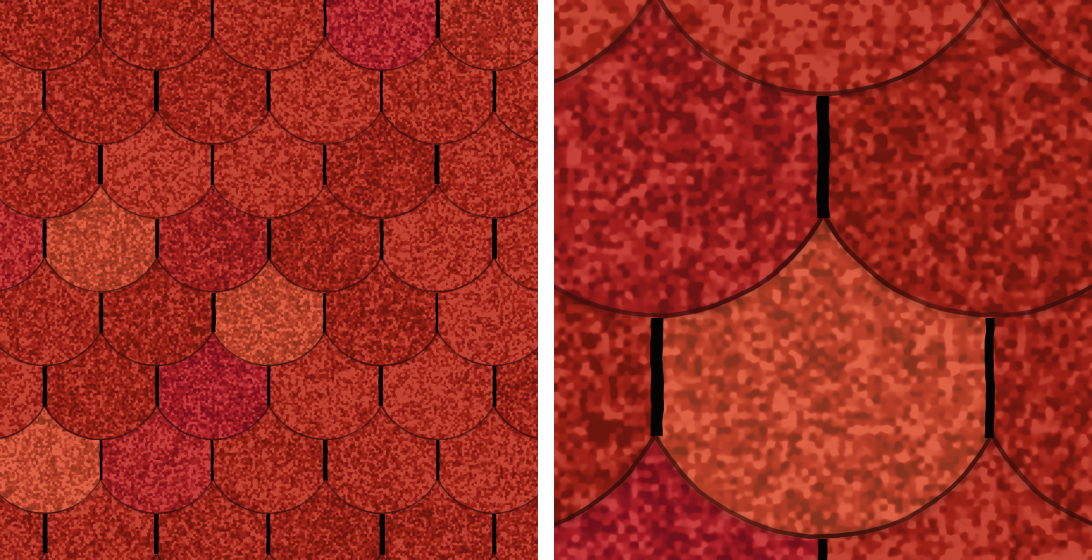
Left, the full canvas; right, a detail of the centre.
Write a Shadertoy shader that draws this pattern.

```glsl
const float PITCH = 0.2006;      // tab width
const float COURSE = 0.1319;     // height of one row
const float RADIUS = 0.1146;     // rounded lower edge of a tab
const vec2 ORIGIN = vec2(0.0794, -0.0052);

const vec3 DARK_GRIT = vec3(0.43, 0.085, 0.055);
const vec3 RED_GRIT = vec3(0.62, 0.125, 0.085);
const vec3 PALE_GRIT = vec3(0.77, 0.265, 0.205);
const vec3 SEAM = vec3(0.22, 0.05, 0.04);
const vec3 SLIT = vec3(0.025, 0.01, 0.01);

float hash(vec2 p) {
    vec3 q = fract(p.xyx * vec3(0.1031, 0.1030, 0.0973));
    q += dot(q, q.yzx + 33.33);
    return fract((q.x + q.y) * q.z);
}

// Cellular grit: each granule spreads its own random shade
float granules(vec2 p) {
    vec2 cell = floor(p);
    float sum = 0.0, total = 0.0;
    for (int j = -1; j <= 1; j++) {
        for (int i = -1; i <= 1; i++) {
            vec2 id = cell + vec2(i, j);
            vec2 seed = id + 0.2 + 0.6 * vec2(hash(id + 17.3), hash(id + 71.9));
            vec2 d = p - seed;
            float w = exp(-5.0 * dot(d, d));
            sum += w * hash(id);
            total += w;
        }
    }
    return sum / total;
}

// Broad weathering from layered sines, about -1 to 1
float weathering(vec2 p) {
    float sum = 0.0, gain = 0.5;
    for (int i = 0; i < 4; i++) {
        sum += gain * sin(p.x + 1.7 * sin(p.y + float(i)));
        p = mat2(0.8, 0.6, -0.6, 0.8) * p * 1.9;
        gain *= 0.55;
    }
    return sum;
}

// Per-tab variation: shade, orange fade, crimson cast
vec3 tabVariation(vec2 id) {
    float shade = 0.24 * (hash(id + 5.7) - 0.5);
    float orange = smoothstep(0.82, 1.0, hash(id + 41.3));
    float crimson = smoothstep(0.84, 1.0, hash(id + 93.1));
    return vec3(shade, orange, crimson);
}

vec3 gritColor(float level, vec3 variation) {
    level += variation.x;
    vec3 color = mix(DARK_GRIT, RED_GRIT, smoothstep(0.05, 0.46, level));
    color = mix(color, PALE_GRIT, smoothstep(0.42, 0.82, level));
    color += variation.y * vec3(0.11, 0.12, 0.07);
    return color + variation.z * vec3(0.02, -0.025, 0.05);
}

float stroke(float distanceToLine, float halfWidth, float blur) {
    return 1.0 - smoothstep(halfWidth - blur, halfWidth + blur, abs(distanceToLine));
}

void mainImage(out vec4 fragColor, in vec2 fragCoord) {
    float blur = 0.7 / iResolution.y;
    vec2 pos = fragCoord / iResolution.y;
    pos.y = 1.0 - pos.y;

    // Staggered rows; y runs downwards within a row
    vec2 local = pos - ORIGIN;
    float row = floor(local.y / COURSE);
    float y = local.y - row * COURSE;
    float stagger = 0.5 * (1.0 - mod(row, 2.0));
    float u = local.x / PITCH - stagger;
    float tab = floor(u), slit = round(u);

    // Rounded tab over the tab of the next row
    vec2 toCenter = vec2((u - tab - 0.5) * PITCH, y - COURSE + RADIUS);
    float edge = length(toCenter) - RADIUS + 0.0005 * weathering(pos * 90.0);
    vec2 upperId = vec2(2.0 * (tab + 0.5 + stagger), row);
    vec2 lowerId = vec2(2.0 * (slit + stagger), row + 1.0);
    vec3 variation = mix(tabVariation(upperId), tabVariation(lowerId),
                         smoothstep(-blur, blur, edge));

    // Mineral grit
    float level = 0.72 * granules(pos * 235.0) + 0.28 * granules(pos * 120.0 + 31.0);
    level = 0.5 + 1.15 * (level - 0.5) + 0.05 * weathering(pos * 19.0);
    vec3 color = gritColor(level, variation);

    // Thin seam of uneven strength along the rounded edge
    float strength = 0.72 + 0.22 * weathering(pos * 33.0 + 4.0);
    color *= 1.0 - 0.14 * smoothstep(0.006, 0.0, abs(edge));
    color = mix(color, SEAM, strength * stroke(edge + 0.0015, 0.0013, blur));

    // Slits of varied width with a ragged outline
    vec2 slitId = vec2(slit, row);
    float halfWidth = mix(0.0020, 0.0050, hash(slitId + 12.4));
    float offset = 0.003 * (hash(slitId + 63.8) - 0.5);
    float ragged = 0.0006 * weathering(pos * 130.0);
    float slitX = (u - slit) * PITCH - offset + ragged;
    float slitEnd = 0.0715 + 0.003 * (hash(slitId + 28.6) - 0.5) + ragged;
    float slitMask = stroke(slitX, halfWidth, blur)
                   * (1.0 - smoothstep(slitEnd - blur, slitEnd + blur, y));
    color = mix(color, SLIT, slitMask);

    fragColor = vec4(clamp(color, 0.0, 1.0), 1.0);
}
```
